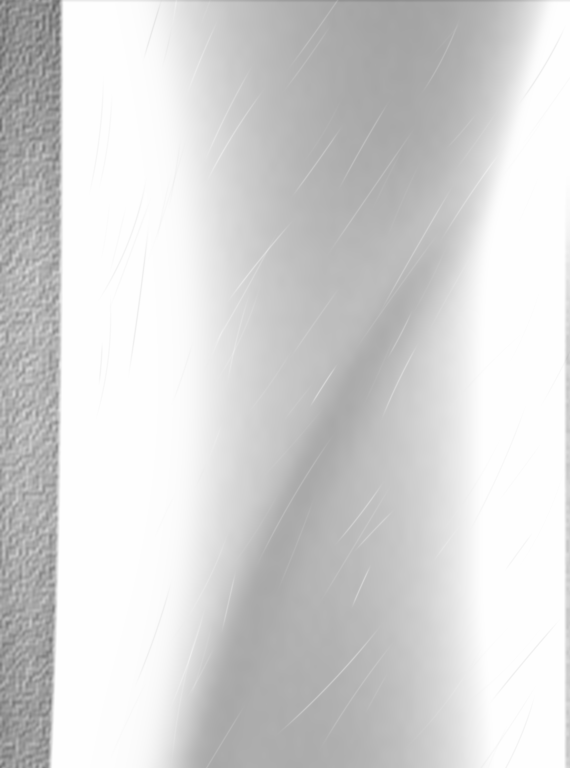
This texture is drawn by a WebGL 1 fragment shader. Its source:

```glsl
precision highp float;
// Overexposed grey skin with a diagonal shadow fold, fine hairs and a grainy strip at the left.

#define SKIN_DEPTH 0.40
#define FOLD_DEPTH 0.085
#define HAIR_COUNT 90
#define HAIR_WIDTH 0.0011
#define HAIR_LIGHT 0.11
#define HAIR_DARK 0.07
#define GRAIN_SCALE 230.0
#define GRAIN_DEPTH 0.17

uniform vec2 u_resolution;

float hash(vec2 p) {
  vec3 q = fract(vec3(p.xyx) * 0.1031);
  q += dot(q, q.yzx + 33.33);
  return fract((q.x + q.y) * q.z);
}

float noise(vec2 p) {
  vec2 i = floor(p), f = fract(p);
  f = f * f * (3.0 - 2.0 * f);
  return mix(mix(hash(i), hash(i + vec2(1.0, 0.0)), f.x),
             mix(hash(i + vec2(0.0, 1.0)), hash(i + vec2(1.0, 1.0)), f.x), f.y);
}

// Positive part with a rounded corner
float softPositive(float x, float k) {
  return 0.5 * (x + sqrt(x * x + k * k));
}

// Skin falls off into white at both bowed sides
float skinTone(vec2 uv) {
  float h = uv.y - 0.5;
  float left = 0.335 - 0.30 * h * h;
  float right = 0.842 + 0.38 * softPositive(uv.y - 0.67, 0.063)
              + 0.02 * (1.0 - smoothstep(0.0, 0.25, uv.y));
  float leftFade = mix(0.10, 0.17, smoothstep(0.05, 0.5, uv.y));
  float rightFade = mix(0.16, 0.08, smoothstep(0.5, 0.85, uv.y));
  float fromLeft = 1.0 - exp(-softPositive(uv.x - left, 0.025) / leftFade);
  float fromRight = 1.0 - exp(-softPositive(right - uv.x, 0.008) / rightFade);
  float body = fromLeft * fromRight;

  // Shadow fold, steeper on its left flank
  float ridge = 0.35 + 0.32 * uv.y + 0.45 * uv.y * uv.y;
  float d = uv.x - ridge;
  d /= d < 0.0 ? 0.042 : 0.065;
  float fold = exp(-d * d) * (1.0 - smoothstep(0.60, 0.83, uv.y));
  fold *= smoothstep(0.0, 0.35, body);
  return 1.0 - SKIN_DEPTH * body - FOLD_DEPTH * fold;
}

// Scattered curved strands leaning to the upper right
float hairs(vec2 p, float aspect) {
  float sum = 0.0;
  for (int i = 0; i < HAIR_COUNT; i++) {
    float id = float(i) + 1.0;
    float across = mix(0.17, 1.0, hash(vec2(id, 1.7)));
    vec2 center = vec2(across * aspect, hash(vec2(id, 5.3)));
    float lean = mix(1.32, 0.98, smoothstep(0.2, 0.6, across))
               + 0.40 * (hash(vec2(id, 9.1)) - 0.5);
    float halfLength = mix(0.03, 0.11, hash(vec2(id, 13.9)));
    float bend = 1.8 * (hash(vec2(id, 17.3)) - 0.35);
    vec2 dir = vec2(cos(lean), sin(lean));
    vec2 q = p - center;
    float along = dot(q, dir);
    float side = dot(q, vec2(-dir.y, dir.x)) - bend * along * along;
    float taper = 1.0 - smoothstep(0.4, 1.0, abs(along) / halfLength);
    float strength = hash(vec2(id, 21.1));
    float line = exp(-side * side / (HAIR_WIDTH * HAIR_WIDTH));
    sum += line * taper * mix(0.12, 0.9, strength * strength);
  }
  return min(sum, 1.0);
}

// Embossed pebble grain with a slow vertical change of light
float stripTone(vec2 uv, vec2 p) {
  float tone = mix(0.58, 0.69, smoothstep(0.0, 0.45, uv.y));
  tone = mix(tone, 0.54, smoothstep(0.62, 1.0, uv.y));
  tone += 0.04 * sin(3.14159 * clamp(uv.x / 0.1, 0.0, 1.0)) - 0.02;
  vec2 g = p * GRAIN_SCALE * vec2(1.0, 0.8);
  float relief = noise(g) - noise(g + vec2(0.7, -0.5));
  float coarse = noise(g * 0.35) - 0.5;
  return tone + GRAIN_DEPTH * relief + 0.04 * coarse;
}

void main() {
  vec2 uv = gl_FragCoord.xy / u_resolution;
  float aspect = u_resolution.x / u_resolution.y;
  vec2 p = vec2(uv.x * aspect, uv.y);

  float tone = skinTone(uv);
  float skin = 1.0 - smoothstep(0.86, 0.97, tone);
  tone += 0.012 * skin * (noise(p * vec2(90.0, 60.0)) - 0.5);
  tone += hairs(p, aspect) * mix(-HAIR_DARK, HAIR_LIGHT, skin);

  // Thin grey margins at the right and top
  float margin = smoothstep(0.988, 0.996, uv.x) * (1.0 - smoothstep(0.5, 0.8, uv.y));
  tone -= margin * (0.15 + 0.08 * noise(p * 180.0));
  tone -= 0.08 * smoothstep(0.996, 1.0, uv.y);

  // Grainy strip with a gently bowed edge
  float rest = 1.0 - uv.y;
  float edge = 0.089 + 0.02 * (1.0 - rest * rest * rest);
  float strip = 1.0 - smoothstep(edge - 0.007, edge + 0.004, uv.x);
  tone = mix(tone, stripTone(uv, p), strip);

  gl_FragColor = vec4(vec3(clamp(tone, 0.0, 0.995)), 1.0);
}
```
